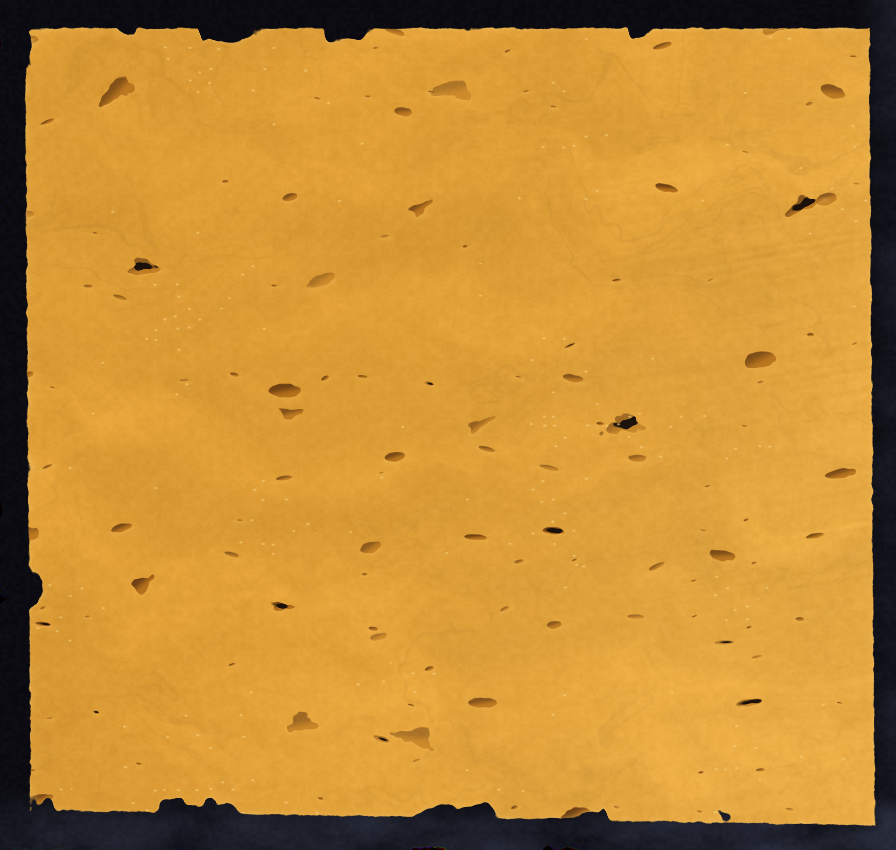
Give the GLSL for this texture, as a WebGL 1 fragment shader.

```glsl
precision highp float;
// A square slab of golden cheese with a ragged, chipped outline on a dark table.
// Scattered warped ellipses at several scales form the pits; stretched noise
// gives the soft mottling, thin veins and slanted knife marks.

#define PIT_STRETCH 0.36   // height of a pit relative to its length
#define PIT_TILT 0.75      // spread of pit angles, radians
#define MOTTLE 0.055       // contrast of the broad mottling
#define VEIN 0.045         // strength of the thin dark veins
#define STREAK 0.03        // strength of the knife marks
#define GRAIN 0.022        // fine surface grain
#define CHIP 0.013         // depth of the chips along the outline
#define CRUMBS 0.16        // share of crumb cells filled inside a cluster

uniform vec2 u_resolution;

const vec3 CHEESE = vec3(0.865, 0.61, 0.205);
const vec3 CHEESE_LIGHT = vec3(0.93, 0.70, 0.30);
const vec3 CREAM = vec3(0.97, 0.82, 0.50);
const vec3 PIT_FLOOR = vec3(0.70, 0.43, 0.10);
const vec3 PIT_SHADE = vec3(0.42, 0.24, 0.07);
const vec3 HOLLOW = vec3(0.08, 0.05, 0.04);
const vec3 TABLE = vec3(0.045, 0.043, 0.068);
const vec3 TABLE_SHEEN = vec3(0.20, 0.22, 0.29);

float hash(vec2 p) {
  return fract(sin(dot(p, vec2(127.1, 311.7))) * 43758.5453);
}

float noise(vec2 p) {
  vec2 i = floor(p), f = fract(p);
  f = f * f * (3.0 - 2.0 * f);
  return mix(mix(hash(i), hash(i + vec2(1, 0)), f.x),
             mix(hash(i + vec2(0, 1)), hash(i + vec2(1, 1)), f.x), f.y);
}

float fbm(vec2 p) {
  float sum = 0.0, amp = 0.5;
  for (int i = 0; i < 4; i++) {
    sum += amp * noise(p);
    p = p * 2.03 + vec2(17.3, 9.1);
    amp *= 0.5;
  }
  return sum / 0.9375;
}

vec2 rotate(vec2 p, float a) {
  return vec2(cos(a) * p.x + sin(a) * p.y, cos(a) * p.y - sin(a) * p.x);
}

// Signed distance to the slab, negative inside.
float slab(vec2 p) {
  float lean = 0.007 * (0.5 - p.y);
  float left = 0.031 + lean - p.x, right = p.x - 0.973 - lean;
  float bottom = 0.045 - 0.018 * p.x - p.y, top = p.y - 0.917;
  float d = max(max(left, right), max(bottom, top));
  float chips = smoothstep(0.68, 0.9, noise(p * 21.0 + 4.0));
  chips *= right > max(left, max(bottom, top)) ? 0.15 : 1.0;
  return d + CHIP * chips * (0.5 + noise(p * 90.0))
           + 0.004 * (fbm(p * 110.0) - 0.5);
}

// One jittered grid of pits; lobes bends the ellipses into torn corners.
void carve(inout vec3 color, vec2 p, float cell, float chance,
           float size, float lobes, float hollowShare, float aa) {
  vec2 grid = p / cell + cell * 31.0, id = floor(grid) + cell * 57.0;
  if (hash(id) > chance) return;
  vec2 center = 0.25 + 0.5 * vec2(hash(id + 1.3), hash(id + 2.7));
  float pick = hash(id + 4.1);
  float len = size * mix(0.5, 1.15, pick * pick);
  float tilt = PIT_TILT * (hash(id + 5.9) - 0.4) * (1.0 + lobes);
  vec2 radii = len * vec2(1.0, PIT_STRETCH * mix(0.6, 1.5, hash(id + 7.7)) + 0.5 * lobes);
  vec2 q = rotate((fract(grid) - center) * cell, tilt) / radii;
  float f = length(q) + 0.001;
  float corner = lobes * cos(3.0 * atan(q.y, q.x + 0.0001) + 6.28 * pick);
  float ragged = (0.3 + lobes) * (noise(p * 170.0) - 0.5);
  float edge = f * (1.0 + corner) + ragged - 1.0;
  float d = edge * f / (length(q / radii) + 0.001);
  float depth = mix(0.4, 1.0, hash(id + 8.3));

  // Pale lip under the pit, then the shaded floor and a possible hollow.
  float lip = exp(-abs(d) / 0.0025) * smoothstep(0.2, -0.9, -q.y * -1.0 + 0.0 * f);
  color = mix(color, CHEESE_LIGHT, 0.6 * lip);
  float shade = smoothstep(-0.7, 0.8, q.y - 0.5 * q.x);
  vec3 floorColor = mix(PIT_FLOOR, PIT_SHADE, shade);
  color = mix(color, floorColor, depth * (1.0 - smoothstep(-aa, aa, d)));
  if (hash(id + 9.6) < hollowShare) {
    vec2 h = (q - vec2(0.2, 0.1)) * vec2(1.1, 1.5);
    float core = length(h) + 0.9 * (noise(p * 130.0 + 8.0) - 0.5) - 0.8;
    float inside = 1.0 - smoothstep(-aa, aa, max(core * radii.y, d));
    color = mix(color, HOLLOW, 0.95 * inside);
  }
}

vec3 cheese(vec2 p, float aa) {
  // Broad mottling, warm light at the lower right, veins and knife marks.
  vec2 warp = vec2(fbm(p * 7.0), fbm(p * 7.0 + 30.0)) - 0.5;
  float mottle = fbm(p * vec2(5.0, 13.0) + 2.0 * warp) - 0.5;
  float glow = smoothstep(0.45, 1.3, p.x + 0.45 * (0.9 - p.y));
  vec3 color = mix(CHEESE, CHEESE_LIGHT, 0.55 * glow + 0.7 * max(mottle, 0.0));
  color *= 1.0 + MOTTLE * 2.0 * mottle;
  float ridge = abs(fbm(p * vec2(6.0, 12.0) + 3.0 * warp + 50.0) - 0.5);
  color *= 1.0 - VEIN * (1.0 - smoothstep(0.0, 0.03, ridge)) * noise(p * 9.0);
  vec2 cut = rotate(p, 0.17);
  float marks = noise(cut * vec2(5.0, 210.0)) - 0.5;
  color += STREAK * marks * smoothstep(0.4, 0.9, p.x) * noise(p * 6.0 + 3.0);
  color += GRAIN * (noise(p * 330.0) + noise(p * 140.0) - 1.0);

  // Specks, slits and large torn holes.
  carve(color, p, 0.053, 0.24, 0.0052, 0.0, 0.06, aa);
  carve(color, p, 0.097, 0.42, 0.0165, 0.0, 0.10, aa);
  carve(color, p, 0.190, 0.42, 0.0190, 0.28, 0.50, aa);

  // Clustered cream crumbs.
  vec2 grid = p / 0.012, id = floor(grid);
  float filled = step(hash(id + 3.0), CRUMBS * smoothstep(0.6, 0.8, noise(p * 11.0 + 70.0)));
  vec2 spot = fract(grid) - 0.3 - 0.4 * vec2(hash(id + 1.0), hash(id + 2.0));
  float speck = length(spot * vec2(0.7, 1.0)) * 0.012 - 0.0011;
  return mix(color, CREAM, 0.65 * filled * (1.0 - smoothstep(-aa, aa, speck)));
}

void main() {
  vec2 p = gl_FragCoord.xy / u_resolution.x;
  float aa = 0.8 / u_resolution.x;
  float d = slab(p);

  // Table with a dusty sheen towards the bottom and right.
  float sheen = 1.0 - smoothstep(0.0, 0.09, p.y) + 0.5 * smoothstep(0.95, 1.0, p.x);
  vec3 table = mix(TABLE, TABLE_SHEEN, clamp(sheen * fbm(p * vec2(14.0, 30.0)), 0.0, 0.7));
  table += 0.025 * (noise(p * 260.0) - 0.5);

  vec3 color = cheese(p, aa);
  color = mix(color, CREAM, 0.45 * exp(d / 0.0025) * noise(p * 60.0));
  gl_FragColor = vec4(mix(color, table, smoothstep(-aa, aa, d)), 1.0);
}
```
